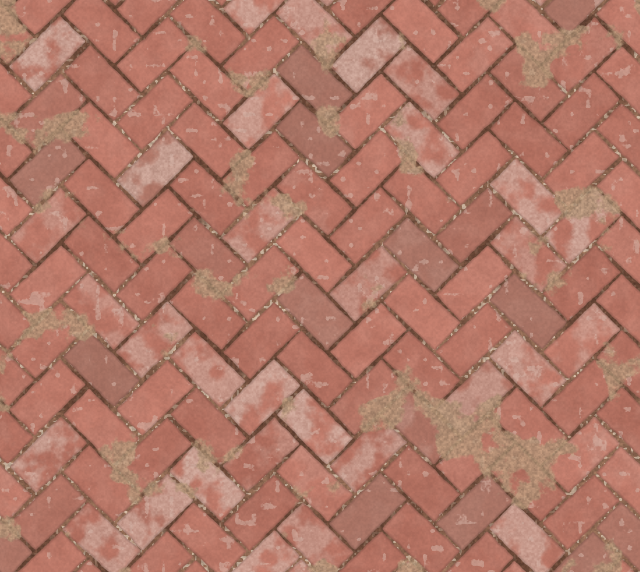
This texture is drawn by a Shadertoy shader. Its source:

```glsl
// Weathered red clay pavers in a diagonal herringbone with gritty, sandy joints.
#define REPEATS vec2(6.0, 10.0)      // herringbone periods across and down
#define PHASE vec2(0.9, 0.05)        // lattice offset in cells
#define BRICK_HALF vec2(0.628, 0.325) // half length and width, in row heights
#define TILT 0.765                   // brick angle in radians
#define JITTER 0.022                 // irregular laying
#define WORN_SHARE 0.36              // share of bricks with pale wear
#define SAND_LEVEL 0.71              // higher means fewer sand spills

const vec3 BRICK_DEEP  = vec3(0.67, 0.415, 0.355);
const vec3 BRICK_LIGHT = vec3(0.765, 0.495, 0.43);
const vec3 BRICK_DULL  = vec3(0.62, 0.44, 0.385);
const vec3 PALE_WEAR   = vec3(0.81, 0.68, 0.63);
const vec3 JOINT_DARK  = vec3(0.38, 0.25, 0.19);
const vec3 JOINT_EARTH = vec3(0.58, 0.43, 0.34);
const vec3 GRIT        = vec3(0.79, 0.71, 0.63);
const vec3 SAND        = vec3(0.69, 0.57, 0.46);

float hash(vec2 p) {
    vec3 q = fract(p.xyx * vec3(0.1031, 0.1030, 0.0973));
    q += dot(q, q.yzx + 33.33);
    return fract((q.x + q.y) * q.z);
}

float noise(vec2 p) {
    vec2 i = floor(p), f = fract(p);
    f = f * f * (3.0 - 2.0 * f);
    return mix(mix(hash(i), hash(i + vec2(1, 0)), f.x),
               mix(hash(i + vec2(0, 1)), hash(i + vec2(1, 1)), f.x), f.y);
}

float fbm(vec2 p) {
    float sum = 0.0, amp = 0.5;
    for (int i = 0; i < 4; i++) {
        sum += amp * noise(p);
        p = mat2(1.6, 1.2, -1.2, 1.6) * p + 17.3;
        amp *= 0.5;
    }
    return sum / 0.9375;
}

float roundedBox(vec2 p, vec2 halfSize, float r) {
    vec2 q = abs(p) - halfSize + r;
    return length(max(q, 0.0)) + min(max(q.x, q.y), 0.0) - r;
}

// Finds the nearest brick: x is its signed distance, yz its wrapped id.
vec3 herringbone(vec2 cell, vec2 cellSize) {
    vec3 best = vec3(10.0, 0.0, 0.0);
    float column0 = round(cell.x);
    for (int i = -1; i <= 1; i++) {
        float column = column0 + float(i);
        float odd = mod(column, 2.0);
        float row0 = round(cell.y - 0.5 * odd);
        for (int j = -1; j <= 1; j++) {
            float row = row0 + float(j);
            vec2 id = mod(vec2(column, row), REPEATS * vec2(2, 1));
            vec2 shift = vec2(hash(id + 3.7), hash(id + 9.1)) - 0.5;
            vec2 local = (cell - vec2(column, row + 0.5 * odd)) * cellSize - JITTER * shift;
            float angle = TILT * (1.0 - 2.0 * odd) + 2.0 * JITTER * (hash(id + 5.3) - 0.5);
            float c = cos(angle), s = sin(angle);
            local = vec2(c * local.x + s * local.y, c * local.y - s * local.x);
            float d = roundedBox(local, BRICK_HALF + 0.6 * JITTER * shift.yx, 0.03);
            if (d < best.x) best = vec3(d, id);
        }
    }
    return best;
}

// Fired clay with a tone per brick, mottling and pale scuffs.
vec3 brickColor(vec2 p, vec2 id, float d, float grain) {
    float tone = hash(id + 21.0);
    float mottle = fbm(p * 4.0 + 31.0 * tone);
    vec3 color = mix(BRICK_DEEP, BRICK_LIGHT, clamp(0.65 * tone + 0.9 * mottle - 0.25, 0.0, 1.0));
    color = mix(color, BRICK_DULL, 0.65 * smoothstep(0.78, 0.95, hash(id + 43.0)));

    float worn = smoothstep(1.0 - WORN_SHARE, 1.0, hash(id + 67.0));
    float scuff = smoothstep(0.4, 0.72, fbm(p * 3.2 + 50.0 * hash(id)) + 0.14 * worn);
    color = mix(color, PALE_WEAR, scuff * (0.08 + 0.75 * worn) * (0.7 + 0.4 * grain));
    float fleck = smoothstep(0.78, 0.88, noise(p * 7.0 + 80.0) * (0.85 + 0.2 * grain));
    color = mix(color, PALE_WEAR, 0.55 * fleck);

    color *= 0.95 + 0.1 * grain;
    return color * mix(0.85, 1.0, smoothstep(0.0, 0.05, -d));
}

// Shadowed earth with stretches of pale grit.
vec3 jointColor(vec2 p, float d, float grain) {
    float filled = smoothstep(0.35, 0.65, fbm(p * 1.3 + 11.0));
    vec3 color = mix(JOINT_DARK, JOINT_EARTH, filled * 0.75 + 0.25 * grain);
    float grit = smoothstep(0.6, 0.8, noise(p * 19.0 + 5.0));
    color = mix(color, GRIT, grit * (0.12 + 0.75 * filled));
    return color * (0.85 + 0.3 * grain);
}

void mainImage(out vec4 fragColor, in vec2 fragCoord) {
    float pixel = REPEATS.y / iResolution.y;
    vec2 p = fragCoord * pixel;
    vec2 cellSize = vec2(iResolution.x * pixel / (2.0 * REPEATS.x), 1.0);
    float grain = noise(p * 22.0) * 0.6 + noise(p * 41.0 + 7.0) * 0.4;

    vec3 brick = herringbone(p / cellSize - PHASE, cellSize);
    float d = brick.x + 0.035 * (fbm(p * 7.0) - 0.5);
    float joint = smoothstep(-0.7 * pixel, 0.7 * pixel, d);
    vec3 color = mix(brickColor(p, brick.yz, d, grain), jointColor(p, d, grain), joint);

    // Sand spilled over the joints and brick corners.
    float spill = noise(p * 1.4 + 23.0) + 0.35 * (fbm(p * 6.0) - 0.5) + 0.6 * min(d, 0.0);
    float sand = smoothstep(SAND_LEVEL, SAND_LEVEL + 0.1, spill);
    color = mix(color, SAND * (0.82 + 0.36 * grain), 0.8 * sand);

    fragColor = vec4(color, 1.0);
}
```
